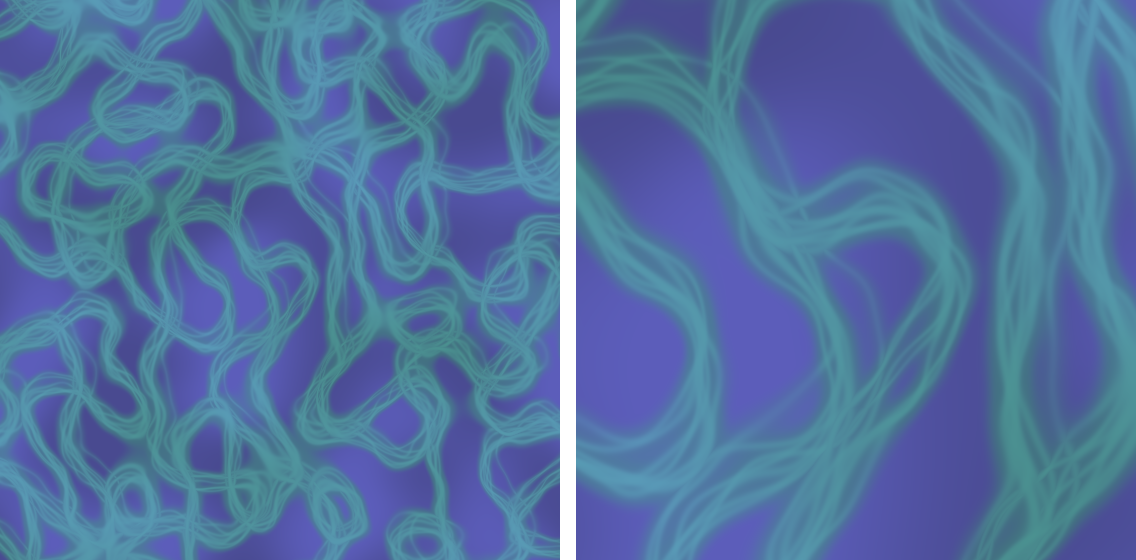
Left, the full canvas; right, a detail of the centre.
Give the GLSL for this texture, as a WebGL 1 fragment shader.

```glsl
precision highp float;

uniform vec2 u_resolution;

const float TAU = 6.28319;
const int STRANDS = 7;

float hash(vec2 p) {
  return fract(sin(dot(p, vec2(127.1, 311.7))) * 43758.55);
}

// Dot product of a random unit gradient with the offset from its lattice corner
float cornerSlope(vec2 cell, vec2 offset) {
  float angle = TAU * hash(cell);
  return dot(vec2(cos(angle), sin(angle)), offset);
}

float gradientNoise(vec2 p) {
  vec2 cell = floor(p);
  vec2 f = fract(p);
  vec2 u = f * f * f * (f * (f * 6.0 - 15.0) + 10.0);
  vec2 e = vec2(1.0, 0.0);
  float low = mix(cornerSlope(cell, f), cornerSlope(cell + e, f - e), u.x);
  float high = mix(cornerSlope(cell + e.yx, f - e.yx),
                   cornerSlope(cell + e.xx, f - e.xx), u.x);
  return mix(low, high, u.y);
}

float ridge(float value, float width) {
  float d = value / width;
  return exp(-d * d);
}

// Overlapping noise contours: x = soft band coverage, y = fine strand strength
vec2 strandBundle(vec2 p, float seed) {
  float gap = 1.0;
  float fibreGap = 1.0;
  for (int i = 0; i < STRANDS; i++) {
    float id = float(i) + seed;
    vec2 drift = 0.11 * (vec2(hash(vec2(id, 1.7)), hash(vec2(id, 8.3))) * 2.0 - 1.0);
    vec2 wobble = vec2(gradientNoise(p * 2.6 + id * 3.7),
                       gradientNoise(p * 2.6 - id * 5.3));
    float field = gradientNoise(p + drift + 0.1 * wobble);
    gap *= 1.0 - 0.42 * ridge(field, 0.072);
    fibreGap *= 1.0 - 0.6 * ridge(field, 0.02);
  }
  return vec2(smoothstep(0.06, 0.84, 1.0 - gap), 1.0 - fibreGap);
}

float softTone(vec2 p) {
  return smoothstep(-0.4, 0.4, gradientNoise(p));
}

void main() {
  vec2 uv = gl_FragCoord.xy / u_resolution.y;

  // Two crossing networks of bands
  vec2 first = strandBundle(uv * 6.2 + vec2(3.2, 17.6), 2.0);
  vec2 second = strandBundle(uv * 6.8 + vec2(41.7, 9.3), 23.0);
  float cover = 1.0 - (1.0 - first.x) * (1.0 - second.x);
  float fibres = max(first.y, second.y);

  // Slow light and dark drift under the bands
  float glow = softTone(uv * 5.0 + 61.4);
  float haze = softTone(uv * 4.2 + 29.8);

  vec3 violet = mix(vec3(0.285, 0.29, 0.565), vec3(0.36, 0.365, 0.73), glow);
  vec3 teal = mix(vec3(0.275, 0.535, 0.53), vec3(0.335, 0.575, 0.69),
                  mix(glow, haze, 0.5));

  // Fine strands sharpen the bands, with darker troughs between them
  vec3 color = mix(violet, teal, cover * (0.76 + 0.26 * fibres));
  color *= 1.0 + cover * (0.14 * fibres - 0.08);

  gl_FragColor = vec4(color, 1.0);
}
```
